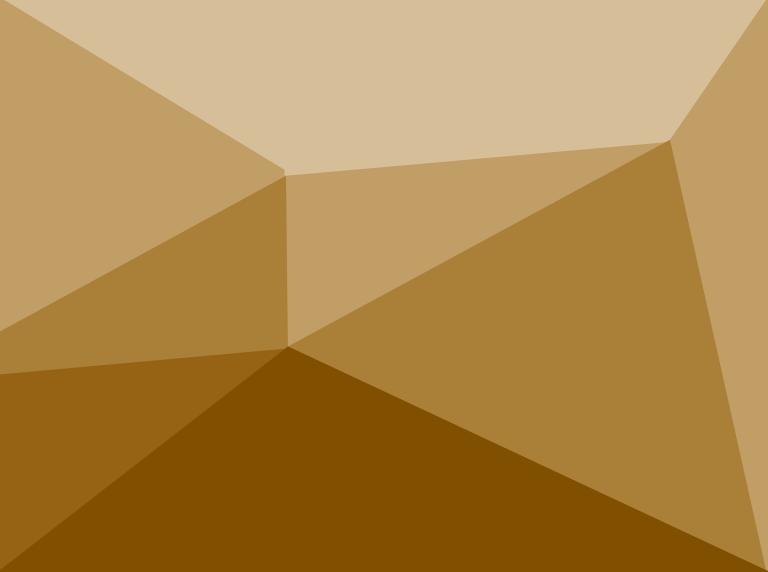
Write a Shadertoy shader that draws this background.

```glsl
// Flat low-poly facets in cream, tan and brown that meet at three hub points.
// Each facet is a convex quad, the intersection of four half-planes; later
// facets overlap earlier ones so that no seam shows between neighbours.

#define CREAM  vec3(0.84, 0.745, 0.60)
#define TAN    vec3(0.755, 0.62, 0.395)
#define OCHRE  vec3(0.667, 0.50, 0.22)
#define BROWN  vec3(0.588, 0.39, 0.08)
#define UMBER  vec3(0.50, 0.31, 0.0)
#define HUB_UPPER vec2(0.3724, 0.6928)
#define HUB_LOWER vec2(0.375, 0.3944)
#define HUB_RIGHT vec2(0.8724, 0.7557)
#define EDGE_SOFTNESS 1.0

// Signed distance to the line a-b, positive on its right-hand side.
float sideDistance(vec2 uv, vec2 a, vec2 b) {
    vec2 edge = (b - a) * iResolution.xy;
    vec2 offset = (uv - a) * iResolution.xy;
    return (offset.x * edge.y - offset.y * edge.x) / length(edge);
}

// Smooth coverage of a convex quad with clockwise corners.
float facet(vec2 uv, vec2 a, vec2 b, vec2 c, vec2 d) {
    float inside = min(min(sideDistance(uv, a, b), sideDistance(uv, b, c)),
                       min(sideDistance(uv, c, d), sideDistance(uv, d, a)));
    return clamp(inside / EDGE_SOFTNESS + 0.5, 0.0, 1.0);
}

void mainImage(out vec4 fragColor, in vec2 fragCoord) {
    vec2 uv = fragCoord / iResolution.xy;
    vec3 color = CREAM;

    // Tan facets: left, centre and right
    float left = facet(uv, vec2(-0.013, 1.0152), vec2(0.3704, 0.7033),
                       HUB_LOWER, vec2(-0.013, 0.30));
    float centre = facet(uv, vec2(0.3685, 0.6923), vec2(0.8724, 0.752),
                         vec2(0.40, 0.36), vec2(0.3685, 0.36));
    float right = facet(uv, HUB_RIGHT, vec2(1.0156, 1.0356),
                        vec2(1.0156, -0.03), vec2(0.9635, -0.03));
    color = mix(color, TAN, max(left, max(centre, right)));

    // Ochre facets on both sides of the lower hub
    float ochreLeft = facet(uv, vec2(-0.013, 0.411), HUB_UPPER,
                            vec2(0.375, 0.377), vec2(-0.013, 0.32));
    float ochreRight = facet(uv, HUB_LOWER, HUB_RIGHT,
                             vec2(1.0033, -0.0314), vec2(0.375, -0.0314));
    color = mix(color, OCHRE, max(ochreLeft, ochreRight));

    // Brown wedge at the lower left
    float wedge = facet(uv, vec2(-0.013, 0.3438), vec2(0.375, 0.3909),
                        vec2(0.375, 0.30), vec2(-0.013, -0.05));
    color = mix(color, BROWN, wedge);

    // Umber peak along the bottom
    float peak = facet(uv, vec2(-0.013, -0.0101), HUB_LOWER,
                       vec2(1.0417, -0.0244), vec2(0.52, -0.22));
    color = mix(color, UMBER, peak);

    fragColor = vec4(color, 1.0);
}
```
